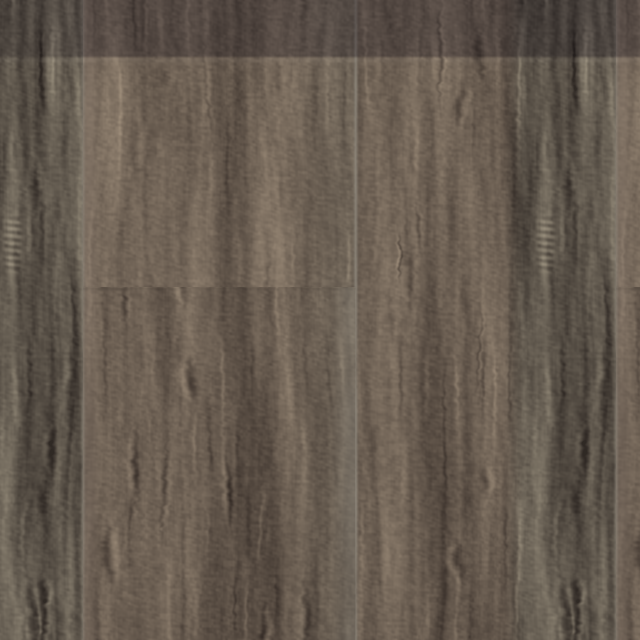
A Shadertoy shader for this texture:

```glsl
// Weathered grey-brown wood planks with vertical grain, split fibres and pale seams.

const float PERIOD = 0.833;       // width of one pair of planks
const float FIRST_SEAM = 0.130;   // left edge of the first full pair
const float MID_SEAM = 0.426;     // seam inside a pair
const float JOINT_Y = 0.551;      // butt joint of the left plank
const float SHADE_Y = 0.911;      // lower edge of the dark top band
const float ROUGH_START = 0.665;  // start of the coarse grey strip
const float BASE_TONE = 0.43;
const int CRACKS = 40;
const vec2 LADDER_POS = vec2(0.723, 0.620);
const vec2 LADDER_SIZE = vec2(0.014, 0.042);
const vec3 DARK_WOOD = vec3(0.285, 0.252, 0.225);
const vec3 LIGHT_WOOD = vec3(0.560, 0.515, 0.455);
const vec3 SEAM_COLOR = vec3(0.570, 0.545, 0.500);
const vec3 EDGE_COLOR = vec3(0.520, 0.460, 0.410);
const vec3 WARM_TINT = vec3(1.01, 0.98, 0.96);
const vec3 GREY_TINT = vec3(0.98, 0.995, 0.985);
const vec3 SHADE_TINT = vec3(0.76, 0.75, 0.79);

float hash(vec2 p) {
    vec3 q = fract(vec3(p.xyx) * 0.1031);
    q += dot(q, q.yzx + 33.33);
    return fract((q.x + q.y) * q.z);
}

float noise(vec2 p) {
    vec2 i = floor(p), f = fract(p);
    f = f * f * (3.0 - 2.0 * f);
    return mix(mix(hash(i), hash(i + vec2(1, 0)), f.x),
               mix(hash(i + vec2(0, 1)), hash(i + vec2(1, 1)), f.x), f.y);
}

float fbm(vec2 p) {
    float sum = 0.0, amp = 0.533;
    for (int i = 0; i < 4; i++) {
        sum += amp * noise(p);
        p = p * 2.03 + 17.3;
        amp *= 0.5;
    }
    return sum;
}

float bell(float x) { return exp(-x * x); }

// Tapered ragged splits: a soft dark groove with a bright rim on one side
float cracks(vec2 p, float seed) {
    float sum = 0.0;
    for (int i = 0; i < CRACKS; i++) {
        vec2 id = vec2(float(i) * 3.7 + 1.0, seed);
        vec2 d = p - vec2(hash(id), hash(id + 5.1)) * vec2(PERIOD, 1.0);
        float len = mix(0.03, 0.11, hash(id + 9.4));
        float taper = 1.0 - smoothstep(0.1, 1.0, abs(d.y) / len);
        float width = mix(0.002, 0.008, taper * hash(id + 2.6));
        float side = hash(id + 7.7) < 0.5 ? -1.0 : 1.0;
        d.x += 0.20 * (hash(id + 4.2) - 0.5) * d.y;
        d.x += 0.008 * (noise(vec2(p.y * 22.0, id.x)) - 0.5);
        d.x += 0.006 * (noise(vec2(p.y * 150.0, id.x)) - 0.5);
        float groove = bell(d.x / width);
        float rim = bell((d.x - side * 1.9 * width) / width);
        sum += taper * mix(0.4, 1.0, hash(id + 3.3)) * (0.7 * rim - groove);
    }
    return sum;
}

// Height of the short raised fibres that catch the light
float splinters(vec2 p) {
    p.x += 0.004 * noise(p * vec2(60.0, 130.0));
    return smoothstep(0.40, 0.75, noise(p * vec2(48.0, 8.0)))
         + 0.6 * noise(p * vec2(110.0, 22.0));
}

// Lightness of the wood: broad bands, grain, fibres and relief
float woodTone(vec2 p, float seed, float rough) {
    vec2 q = p + seed * vec2(3.1, 1.7);
    q.x += 0.016 * (noise(q * vec2(8.0, 4.0)) - 0.5);
    float broad = fbm(q * vec2(14.0, 1.5)) - 0.5;
    float grain = fbm(q * vec2(48.0, 4.5)) - 0.5;
    float relief = splinters(q) - splinters(q + vec2(0.004, 0.002));
    float fibre = noise(q * vec2(95.0, 2.5)) - 0.5;
    float ripple = noise(vec2(q.x * 140.0 + q.y * 70.0, q.y * 230.0)) - 0.5;
    float pores = noise(q * vec2(260.0, 190.0)) - 0.5;
    return 0.80 * broad + (0.55 + 0.30 * rough) * grain + (0.30 + 0.20 * rough) * relief
         + (0.18 + 0.28 * rough) * fibre + 0.20 * ripple + 0.12 * pores;
}

void mainImage(out vec4 fragColor, in vec2 fragCoord) {
    vec2 uv = fragCoord / iResolution.xy;
    float px = 1.0 / iResolution.y;
    vec2 p = vec2(mod(uv.x - FIRST_SEAM, PERIOD), uv.y);

    // Plank layout
    bool leftPlank = p.x < MID_SEAM;
    float upper = smoothstep(-px, px, p.y - JOINT_Y);
    float seed = leftPlank ? 1.0 + step(JOINT_Y, p.y) : 3.0;
    float rough = smoothstep(ROUGH_START - 0.01, ROUGH_START + 0.025, p.x);

    // Wood surface
    float tone = BASE_TONE + woodTone(p, seed, rough);
    tone += 0.50 * cracks(p, seed) * (leftPlank && p.y > JOINT_Y ? 0.45 : 1.0);
    tone += leftPlank ? mix(-0.03, 0.05, upper) : 0.06 * (p.y - 0.5);
    tone -= 0.14 * bell((p.x - ROUGH_START - 0.01) / 0.014);
    tone -= 0.12 * bell((p.x - PERIOD) / 0.03);

    // Ladder of short cross ridges
    vec2 ladder = (p - LADDER_POS) / LADDER_SIZE;
    float ladderMask = bell(ladder.x * ladder.x) * bell(ladder.y * ladder.y);
    tone += ladderMask * (0.12 + 0.28 * sin(p.y * 560.0 + ladder.x));

    vec3 color = mix(DARK_WOOD, LIGHT_WOOD, clamp(tone, -0.35, 1.2));
    float greyEdge = 0.5 * smoothstep(0.3, MID_SEAM, p.x) * float(leftPlank);
    color *= mix(WARM_TINT, GREY_TINT, max(rough, greyEdge));

    // Pale seams, worn edges and the butt joint
    float wear = 0.55 + 0.45 * noise(vec2(p.y * 14.0, 4.0));
    float seam = bell((p.x - MID_SEAM) / max(0.0030, px));
    float wornEdge = leftPlank ? smoothstep(0.045, 0.0, MID_SEAM - p.x) * (1.0 - upper) : 0.0;
    float outerSeam = bell(min(p.x, PERIOD - p.x) / max(0.003, px));
    float softEdge = 1.0 - smoothstep(0.008, 0.030, p.x);
    color = mix(color, EDGE_COLOR, 0.45 * softEdge * wear);
    color = mix(color, SEAM_COLOR, wear * max(0.8 * seam, max(0.5 * wornEdge, 0.5 * outerSeam)));
    float joint = float(leftPlank) * bell((p.y - JOINT_Y + 0.002) / max(0.003, px));
    color *= 1.0 - 0.08 * joint * noise(vec2(p.x * 40.0, 2.0));

    // Shadow band across the top, with a faint light lip
    float shade = smoothstep(-0.003, 0.003, uv.y - SHADE_Y);
    color *= mix(vec3(1.0), SHADE_TINT, shade * mix(0.6, 1.0, smoothstep(0.08, 0.16, uv.x)));
    color += 0.025 * bell((uv.y - SHADE_Y + 0.005) / 0.004);
    fragColor = vec4(color, 1.0);
}
```
